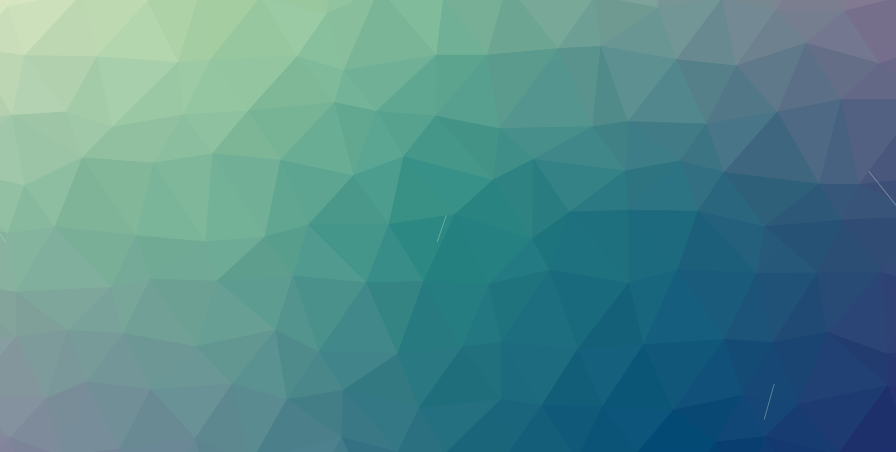
This background is drawn by a Shadertoy shader. Its source:

```glsl
// Low-poly wash: pale green falls through teal to deep blue, with violet far corners.
// A staggered, jittered lattice is split into triangles along the shorter diagonals;
// each facet takes the gradient colour at its centroid, with a slight random shade.
#define GRID vec2(7.0, 8.0)   // lattice cells per canvas height
#define JITTER 0.58           // vertex displacement, full range in cells
#define SHADE 0.026           // random brightness range of the facets
#define GLINT 0.38            // strength of the hairline glints
#define GLINT_WIDTH 0.0022    // glint width, in canvas heights

// Hash without sine
vec2 hash22(vec2 p) {
    vec3 q = fract(p.xyx * vec3(0.1031, 0.1030, 0.0973));
    q += dot(q, q.yzx + 33.33);
    return fract((q.xx + q.yz) * q.zy);
}

// Five evenly spaced colour stops
vec3 ramp(vec3 a, vec3 b, vec3 c, vec3 d, vec3 e, float x) {
    vec4 t = clamp(4.0 * x - vec4(0.0, 1.0, 2.0, 3.0), 0.0, 1.0);
    return mix(mix(mix(mix(a, b, t.x), c, t.y), d, t.z), e, t.w);
}

// Background gradient: three horizontal ramps blended vertically
vec3 gradient(vec2 uv) {
    uv = clamp(uv, 0.0, 1.0);
    vec3 top = ramp(vec3(0.85, 0.90, 0.76), vec3(0.67, 0.83, 0.65),
                    vec3(0.49, 0.72, 0.60), vec3(0.47, 0.60, 0.59),
                    vec3(0.50, 0.45, 0.56), uv.x);
    vec3 middle = ramp(vec3(0.52, 0.72, 0.61), vec3(0.43, 0.68, 0.58),
                       vec3(0.15, 0.53, 0.51), vec3(0.11, 0.41, 0.49),
                       vec3(0.20, 0.30, 0.46), uv.x);
    vec3 bottom = ramp(vec3(0.52, 0.53, 0.62), vec3(0.37, 0.53, 0.57),
                       vec3(0.13, 0.41, 0.49), vec3(0.01, 0.29, 0.46),
                       vec3(0.13, 0.18, 0.43), uv.x);
    return uv.y > 0.5 ? mix(middle, top, 2.0 * uv.y - 1.0)
                      : mix(bottom, middle, 2.0 * uv.y);
}

// Lattice vertex, in canvas heights
vec2 vertex(vec2 id) {
    vec2 offset = (hash22(id + 17.0) - 0.5) * JITTER;
    offset.x += 0.5 * mod(id.y, 2.0);
    return (id + offset) / GRID;
}

float cross2(vec2 a, vec2 b) { return a.x * b.y - a.y * b.x; }

// Signed distance to the line ab, positive on its left
float side(vec2 p, vec2 a, vec2 b) {
    return cross2(normalize(b - a), p - a);
}

// Add one facet to the sum of colour (rgb) and coverage (a)
void addFacet(inout vec4 sum, vec2 p, vec2 a, vec2 b, vec2 c, float aspect, float px) {
    float winding = sign(cross2(b - a, c - a));
    vec3 d = winding * vec3(side(p, a, b), side(p, b, c), side(p, c, a));
    float cover = smoothstep(-0.6 * px, 0.6 * px, min(d.x, min(d.y, d.z)));
    if (cover <= 0.0) return;
    vec2 centre = (a + b + c) / 3.0;
    float shade = (hash22(centre * 517.0).x - 0.5) * SHADE;
    sum += cover * vec4(gradient(centre / vec2(aspect, 1.0)) + shade, 1.0);
}

// Thin line from a to b, given in canvas fractions
float glint(vec2 p, vec2 a, vec2 b, float aspect, float px) {
    a.x *= aspect;
    b.x *= aspect;
    vec2 ab = b - a;
    float h = clamp(dot(p - a, ab) / dot(ab, ab), 0.0, 1.0);
    float d = length(p - a - h * ab);
    return 1.0 - smoothstep(0.0, max(GLINT_WIDTH, px), d);
}

void mainImage(out vec4 fragColor, in vec2 fragCoord) {
    float px = 1.0 / iResolution.y;
    float aspect = iResolution.x * px;
    vec2 p = fragCoord * px;

    // Facets of the neighbouring cells, over a trace of the smooth gradient
    vec2 cell = floor(p * GRID);
    vec4 sum = 0.001 * vec4(gradient(p / vec2(aspect, 1.0)), 1.0);
    for (int j = -1; j <= 1; j++) {
        for (int i = -1; i <= 1; i++) {
            vec2 id = cell + vec2(i, j);
            vec2 a = vertex(id);
            vec2 b = vertex(id + vec2(1, 0));
            vec2 c = vertex(id + vec2(1, 1));
            vec2 d = vertex(id + vec2(0, 1));
            if (distance(a, c) < distance(b, d)) {
                addFacet(sum, p, a, b, c, aspect, px);
                addFacet(sum, p, a, c, d, aspect, px);
            } else {
                addFacet(sum, p, a, b, d, aspect, px);
                addFacet(sum, p, b, c, d, aspect, px);
            }
        }
    }
    vec3 color = sum.rgb / sum.a;

    // Hairline glints along a few seams
    float light = glint(p, vec2(0.488, 0.465), vec2(0.498, 0.523), aspect, px);
    light = max(light, glint(p, vec2(0.970, 0.620), vec2(1.000, 0.546), aspect, px));
    light = max(light, glint(p, vec2(0.853, 0.073), vec2(0.864, 0.150), aspect, px));
    light = max(light, glint(p, vec2(0.000, 0.482), vec2(0.006, 0.464), aspect, px));
    color = mix(color, vec3(0.72, 0.85, 0.82), GLINT * light);

    fragColor = vec4(color, 1.0);
}
```
